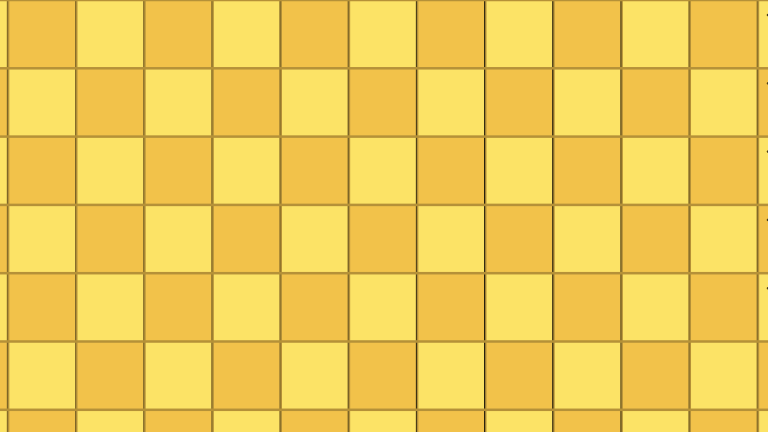
A WebGL 2 fragment shader for this pattern:

```glsl
#version 300 es
precision highp float;
// Amber and lemon checkerboard tiles with tan grout and shaded upright joints.

uniform vec2 u_resolution;
out vec4 fragColor;

float hash(vec2 p) {
    vec3 q = fract(vec3(p.xyx) * 0.1031);
    q += dot(q, q.yzx + 33.33);
    return fract((q.x + q.y) * q.z);
}

// Antialiased coverage of a signed distance, for a pixel of the given size
float cover(float dist, float pixel) {
    return clamp(0.5 - dist / pixel, 0.0, 1.0);
}

void main() {
    // Tile coordinates, counted rightward and down from the top left joint
    vec2 pos = gl_FragCoord.xy / u_resolution.y;
    vec2 grid = vec2(pos.x - 0.01875, 1.0 - pos.y) / vec2(0.1578, 0.1581);
    float pixel = 1.0 / (u_resolution.y * 0.158);
    vec2 tile = floor(grid);
    vec2 joint = fract(grid + 0.5) - 0.5;

    // Alternating tiles
    vec3 amber = vec3(0.95, 0.76, 0.29);
    vec3 lemon = vec3(0.99, 0.89, 0.40);
    vec3 color = mix(amber, lemon, mod(tile.x + tile.y, 2.0));

    // Upright joints: tan grout with a shadow along the left side
    vec3 grout = vec3(0.71, 0.57, 0.22);
    color = mix(color, grout, cover(abs(joint.x) - 0.018, pixel));
    float column = floor(grid.x + 0.5);
    float depth = exp(-pow((column - 7.3) / 1.8, 2.0));
    depth = clamp(depth + 0.3 * (hash(vec2(column, tile.y) + 17.0) - 0.5), 0.0, 1.0);
    vec3 shadow = mix(vec3(0.52, 0.42, 0.16), vec3(0.12, 0.10, 0.04), depth);
    color = mix(color, shadow, cover(abs(joint.x + 0.010) - 0.008, pixel));

    // Level joints run unbroken across
    color = mix(color, grout, cover(abs(joint.y) - 0.0185, pixel));

    // Small chips in the upper tiles of the last column
    if (tile.x == 11.0 && tile.y < 5.0) {
        float chip = length(fract(grid) - vec2(0.147, 0.22)) - 0.018;
        color = mix(color, vec3(0.30, 0.24, 0.09), cover(chip, pixel));
    }

    fragColor = vec4(color, 1.0);
}
```
